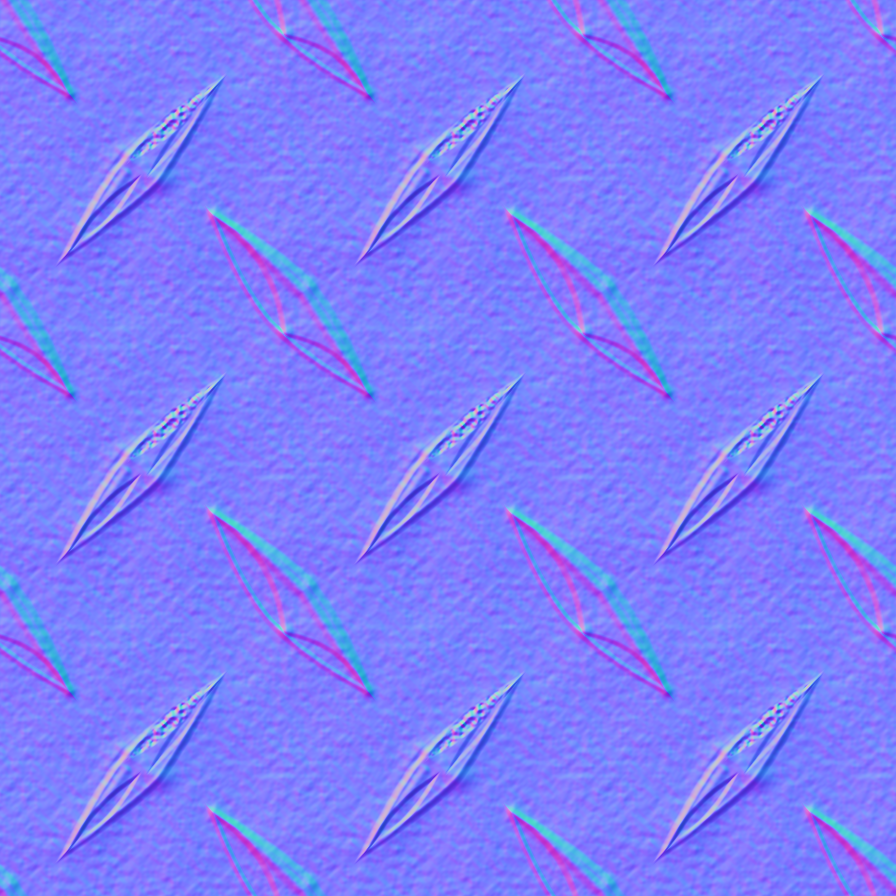
A Shadertoy shader for this texture map:

```glsl
// Tangent-space normal map of pressed diamond tread plate, three tiles each way.
// A height field (two leaning lozenges per tile plus fine grain) is built from
// lens, ridge and bump profiles; its slope is then encoded as a colour.

const float TILES = 3.0;
const vec2 RISING_CENTRE  = vec2(0.473, 0.431);
const vec2 FALLING_CENTRE = vec2(0.972, 0.983);
const vec2 RISING_AXIS  = vec2(0.664, 0.748);
const vec2 FALLING_AXIS = vec2(0.657, -0.753);

float hash(vec2 p) {
    vec3 q = fract(p.xyx * vec3(0.1031, 0.1030, 0.0973));
    q += dot(q, q.yzx + 33.33);
    return fract((q.x + q.y) * q.z);
}

// Value noise that wraps after one tile
float tileNoise(vec2 p, vec2 cells) {
    p *= cells;
    vec2 i = floor(p), f = fract(p);
    f = f * f * (3.0 - 2.0 * f);
    vec2 lo = mod(i, cells), hi = mod(i + 1.0, cells);
    return mix(mix(hash(lo), hash(vec2(hi.x, lo.y)), f.x),
               mix(hash(vec2(lo.x, hi.y)), hash(hi), f.x), f.y);
}

float gauss(float x) { return exp(-x * x); }

float bump(vec2 p, vec2 centre, vec2 radius) {
    return gauss(length((p - centre) / radius));
}

// Rounded ridge along a segment
float ridge(vec2 p, vec2 a, vec2 b, float width) {
    vec2 ab = b - a;
    float t = clamp(dot(p - a, ab) / dot(ab, ab), 0.0, 1.0);
    return gauss(length(p - a - ab * t) / width);
}

// Pointed hollow between a and b, 1 inside and 0 outside
float lens(vec2 p, vec2 a, vec2 b, float halfWidth, float soft) {
    vec2 ab = b - a, ap = p - a;
    float t = dot(ap, ab) / dot(ab, ab);
    float side = abs(ap.x * ab.y - ap.y * ab.x) / length(ab);
    return smoothstep(-0.4 * soft, 0.6 * soft, 4.0 * halfWidth * t * (1.0 - t) - side);
}

// Signed depth inside a lozenge lying along x
float lozenge(vec2 p, vec2 halfSize, float roundness) {
    return halfSize.y * (1.0 - pow(abs(p.x) / halfSize.x, roundness)) - abs(p.y);
}

// Wrapped offset from a centre, turned so that the axis becomes x
vec2 toLocal(vec2 q, vec2 centre, vec2 axis) {
    vec2 p = fract(q - centre + 0.5) - 0.5;
    return vec2(dot(p, axis), dot(p, vec2(-axis.y, axis.x)));
}

// Rimmed stud with hollow blades and one rough pit
float risingStud(vec2 p, vec2 q) {
    float d = lozenge(p, vec2(0.402, 0.077), 1.4);
    float h = 0.012 * smoothstep(-0.010, 0.018, d);
    h += 0.009 * ridge(p, vec2(-0.27, -0.01), vec2(0.27, -0.01), 0.075);
    h += 0.004 * gauss((d - 0.013) / 0.009);
    float roughPit = lens(p, vec2(0.0, 0.050), vec2(0.36, 0.008), 0.026, 0.016);
    h -= roughPit * (0.013 - 0.014 * tileNoise(q, vec2(80.0)));
    h -= 0.012 * lens(p, vec2(-0.36, -0.002), vec2(-0.03, -0.010), 0.024, 0.018);
    h -= 0.008 * lens(p, vec2(0.02, -0.028), vec2(0.37, -0.003), 0.016, 0.018);
    h += 0.007 * ridge(p, vec2(-0.19, 0.016), vec2(-0.04, 0.030), 0.014);
    // Collar between the blades, then a hollow oval above and a solid knob below
    h += 0.005 * ridge(p, vec2(0.0, 0.05), vec2(0.01, -0.06), 0.022);
    h += 0.011 * bump(p, vec2(-0.018, 0.075), vec2(0.052, 0.032));
    h -= 0.016 * bump(p, vec2(-0.022, 0.070), vec2(0.030, 0.014));
    h += 0.014 * bump(p, vec2(0.018, -0.082), vec2(0.040, 0.027));
    return h;
}

// Smooth stud with a curved spine above two sunken panels
float fallingStud(vec2 p) {
    float d = lozenge(p, vec2(0.410, 0.098), 1.65);
    float h = 0.012 * smoothstep(-0.012, 0.018, d);
    h += 0.006 * ridge(p, vec2(-0.27, 0.01), vec2(0.27, 0.01), 0.07);
    vec2 tip = vec2(0.395, 0.0), foot = vec2(0.065, -0.082), shoulder = vec2(0.08, 0.045);
    float inside = smoothstep(0.002, 0.020, d);
    h -= 0.013 * inside * lens(p, -tip, foot, 0.056, 0.026);
    h -= 0.010 * inside * lens(p, foot, tip, 0.042, 0.020);
    // Spine close under the upper edge
    float spine = max(ridge(p, vec2(-0.39, 0.004), vec2(-0.17, 0.040), 0.018),
                      ridge(p, vec2(-0.17, 0.040), vec2(0.0, 0.055), 0.018));
    spine = max(spine, ridge(p, vec2(0.0, 0.055), shoulder, 0.018));
    spine = max(spine, ridge(p, shoulder, tip, 0.017));
    h += 0.012 * spine;
    h += 0.010 * bump(p, vec2(0.0, 0.088), vec2(0.024));
    h += 0.010 * bump(p, foot, vec2(0.024));
    return h;
}

// Grain on straight and diagonal lattices, over a slow undulation
float grain(vec2 q) {
    vec2 diagonal = vec2(q.x + q.y, q.y - q.x);
    return 0.0030 * tileNoise(q, vec2(34.0, 46.0))
         + 0.0026 * tileNoise(diagonal, vec2(31.0, 29.0))
         + 0.0013 * tileNoise(diagonal + 0.37, vec2(56.0))
         + 0.0130 * tileNoise(q, vec2(5.0));
}

float plateHeight(vec2 q) {
    return grain(q) + risingStud(toLocal(q, RISING_CENTRE, RISING_AXIS), q)
                    + fallingStud(toLocal(q, FALLING_CENTRE, FALLING_AXIS));
}

void mainImage(out vec4 fragColor, in vec2 fragCoord) {
    vec2 q = TILES * fragCoord / iResolution.y;
    vec2 e = vec2(max(0.004, 0.5 * TILES / iResolution.y), 0.0);
    vec2 slope = vec2(plateHeight(q + e.xy) - plateHeight(q - e.xy),
                      plateHeight(q + e.yx) - plateHeight(q - e.yx)) / (2.0 * e.x);
    // Red leans with the slope, green against it
    vec3 normal = normalize(vec3(slope.x - 0.01, -1.1 * slope.y - 0.01, 1.0));
    fragColor = vec4(0.5 + 0.5 * normal, 1.0);
}
```
